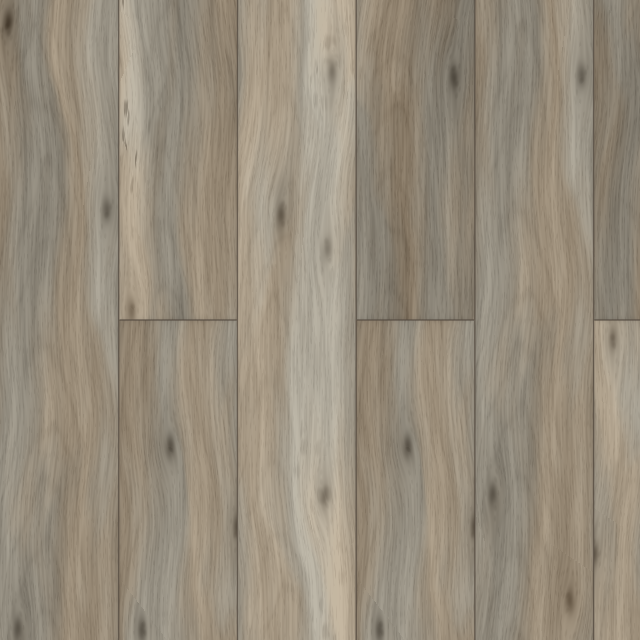
Reproduce this texture procedurally as a Shadertoy shader.

```glsl
#define PLANK_WIDTH 0.1855
#define JOINT_HEIGHT 0.5
#define SEAM_WIDTH 0.0018
#define CLOUD_GAIN 0.20
#define STREAK_GAIN 0.17
#define FIBRE_GAIN 0.20
#define RING_GAIN 0.10
#define FLECK_GAIN 0.75
#define KNOT_GAIN 0.80
#define DARK_WOOD vec3(0.48, 0.44, 0.38)
#define PALE_WOOD vec3(0.71, 0.67, 0.60)
#define SEAM_COLOR vec3(0.33, 0.29, 0.25)

// Per board: base tone, pale band centre, pale band gain, offset along the log
const vec4 BOARDS[9] = vec4[9](
    vec4(0.41, 0.93, 0.12, 3.10),
    vec4(0.38, 0.06, 0.55, 7.70),
    vec4(0.70, 0.76, 0.32, 12.4),
    vec4(0.20, 0.02, 0.28, 17.3),
    vec4(0.43, 0.93, 0.12, 2.89),
    vec4(0.29, 0.10, 0.05, 22.6),
    vec4(0.47, 0.42, 0.10, 27.2),
    vec4(0.47, 0.42, 0.10, 27.2),
    vec4(0.62, 0.15, 0.12, 31.8));

vec2 hash2(vec2 p) {
    return fract(sin(vec2(dot(p, vec2(127.1, 311.7)),
                          dot(p, vec2(269.5, 183.3)))) * 4375.85);
}

// Cellular noise: offset to the nearest point, and that cell's random value
vec3 cell(vec2 p) {
    vec2 base = floor(p);
    vec3 nearest = vec3(9.0);
    for (int j = -1; j <= 1; j++)
    for (int i = -1; i <= 1; i++) {
        vec2 id = base + vec2(i, j);
        vec2 offset = p - id - hash2(id);
        if (dot(offset, offset) < dot(nearest.xy, nearest.xy))
            nearest = vec3(offset, hash2(id + 37.0).x);
    }
    return nearest;
}

// Layered sines, each bent by the sum of those before it
float waves(vec2 p) {
    float sum = 0.0, gain = 0.5;
    for (int i = 0; i < 5; i++) {
        sum += gain * sin(p.x + 1.7 * sin(p.y + 2.0 * sum));
        p = p * vec2(1.9, 1.6) + vec2(2.3, 4.1);
        gain *= 0.62;
    }
    return sum;
}

void mainImage(out vec4 fragColor, in vec2 fragCoord) {
    vec2 uv = fragCoord / iResolution.xy;
    float pixel = 1.0 / min(iResolution.x, iResolution.y);

    // Plank layout: every other column is cut across
    float x = uv.x / PLANK_WIDTH;
    int column = int(floor(x));
    bool jointed = column % 2 == 1;
    int index = jointed && uv.y < JOINT_HEIGHT ? 6 + column / 2 : column;
    vec4 board = BOARDS[min(index, 8)];
    vec2 wood = vec2(fract(x), uv.y + board.w);

    // Sparse knots bend the grain around them
    vec3 knot = cell(wood * vec2(1.6, 3.6));
    float hasKnot = step(0.62, knot.z);
    float bend = hasKnot * exp(-dot(knot.xy * vec2(5.0, 4.0), knot.xy * vec2(5.0, 4.0)));
    vec2 grain = wood;
    grain.x += 0.05 * sin(5.0 * wood.y + sin(11.0 * wood.y)) - 0.5 * knot.x * bend;

    // Broad clouds, long streaks and arched growth rings
    float cloud = waves(grain * vec2(3.0, 4.5));
    float streak = waves(grain * vec2(23.0, 5.0) + cloud);
    float arch = grain.y * 9.0 + 17.0 * pow(grain.x - 0.35, 2.0) + 0.6 * cloud;
    float ring = pow(0.5 + 0.5 * sin(6.2832 * arch), 8.0);

    // Fibres and short pores
    vec3 fibreCell = cell(grain * vec2(48.0, 11.0));
    vec3 poreCell = cell(grain * vec2(64.0, 60.0));
    float fibre = smoothstep(0.05, 0.75, length(fibreCell.xy)) - 0.5;
    float pore = smoothstep(0.45, 0.1, length(poreCell.xy)) * step(0.55, poreCell.z);

    // Pale sapwood band with broken dark flecks
    float bandOffset = (grain.x - board.y + 0.10 * cloud) / 0.20;
    float band = exp(-bandOffset * bandOffset * bandOffset * bandOffset);
    vec3 fleckCell = cell(vec2(grain.x + 0.04 * streak, grain.y) * vec2(17.0, 19.0));
    float fleck = smoothstep(0.34, 0.12, length(fleckCell.xy)) * step(0.5, fleckCell.z);
    fleck *= band * smoothstep(0.2, 0.5, board.z) * smoothstep(-0.2, 0.6, cloud + 0.4 * streak);

    float tone = board.x + board.z * band;
    tone += CLOUD_GAIN * cloud + STREAK_GAIN * streak;
    tone += FIBRE_GAIN * fibre - 0.12 * pore;
    tone -= RING_GAIN * ring * (1.0 - 0.6 * band);
    tone -= FLECK_GAIN * fleck;

    // Knot core with a soft halo
    float core = exp(-dot(knot.xy * vec2(17.0, 15.0), knot.xy * vec2(17.0, 15.0)));
    tone -= hasKnot * KNOT_GAIN * core + 0.18 * bend;

    vec3 color = mix(DARK_WOOD, PALE_WOOD, clamp(tone, -0.9, 1.2));
    color += vec3(0.016, 0.0, -0.014) * sin(7.0 * grain.x + 2.0 * cloud + board.w);

    // Seams between planks
    float seam = abs(x - max(round(x), 1.0)) * PLANK_WIDTH;
    if (jointed) seam = min(seam, abs(uv.y - JOINT_HEIGHT));
    float halfWidth = 0.5 * SEAM_WIDTH;
    float line = 1.0 - smoothstep(halfWidth - 0.5 * pixel, halfWidth + 0.7 * pixel, seam);
    color *= 1.0 - 0.08 * exp(-seam / 0.004);
    color = mix(color, SEAM_COLOR, 0.75 * line);

    fragColor = vec4(color, 1.0);
}
```
